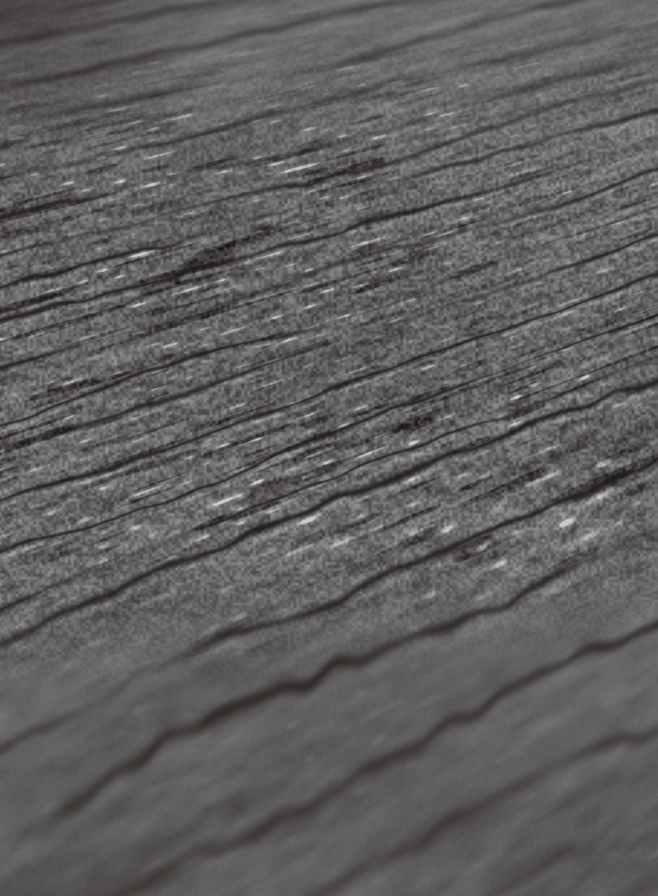
Give the GLSL for this texture, as a WebGL 2 fragment shader.

```glsl
#version 300 es
precision highp float;
// Dark grey brushed wood seen at a slant, grooves fanning out, with a shallow band of focus.

uniform vec2 u_resolution;
out vec4 fragColor;

const float FAR_DENSITY = 14.0;   // grooves added per unit away from the viewer
const float NEAR_DENSITY = 8.0;   // grooves per unit close to the viewer
const float BEND_AT = 0.3;
const float BEND_SIZE = 0.06;

float hash(vec2 p) {
    vec3 q = fract(vec3(p.xyx) * 0.1031);
    q += dot(q, q.yzx + 33.33);
    return fract((q.x + q.y) * q.z);
}

float noise(vec2 p) {
    vec2 i = floor(p), f = fract(p);
    f = f * f * (3.0 - 2.0 * f);
    float low = mix(hash(i), hash(i + vec2(1, 0)), f.x);
    float high = mix(hash(i + vec2(0, 1)), hash(i + vec2(1, 1)), f.x);
    return mix(low, high, f.y);
}

// Height at which the fibre through p meets the left edge
float fibreHeight(vec2 p) {
    return (p.y - 0.48 * p.x) / (1.0 - 0.3 * p.x);
}

// Groove count up to a fibre, and its derivative
float grooveCoord(float h) {
    return NEAR_DENSITY * h + FAR_DENSITY * BEND_SIZE * log(1.0 + exp((h - BEND_AT) / BEND_SIZE));
}

float grooveDensity(float h) {
    return NEAR_DENSITY + FAR_DENSITY / (1.0 + exp((BEND_AT - h) / BEND_SIZE));
}

// Blur radius, smallest in the middle band
float defocus(vec2 p) {
    float f = p.y - 0.08 * p.x;
    return 0.0008 + 0.009 * smoothstep(0.43, 0.0, f) + 0.0042 * smoothstep(0.66, 1.0, f);
}

// Darkness of wandering, uneven grooves; s = (along, across)
float grooves(vec2 s, float density, float blur) {
    float ink = 0.0;
    for (int k = -1; k <= 1; k++) {
        float id = floor(s.y) + float(k);
        float chance = hash(vec2(id, 17.0));
        float wander = 0.4 * (noise(vec2(s.x * 5.0, id * 7.3)) - 0.5)
                     + 0.13 * (noise(vec2(s.x * 32.0, id * 5.1)) - 0.5);
        float centre = id + 0.5 + 0.55 * (chance - 0.5) + wander;
        float width = 0.055 / density * (0.6 + 0.6 * chance)
                    * (0.5 + noise(vec2(s.x * 24.0, id * 9.7)));
        float strength = mix(0.3, 1.0, smoothstep(0.2, 0.55, noise(vec2(s.x * 7.0, id * 3.7))));
        float d = (s.y - centre) / density;
        float spread = sqrt(width * width + blur * blur);
        ink = max(ink, strength * width / spread * exp(-d * d / (spread * spread)));
    }
    return ink;
}

// Slope of small raised flecks drawn out along the fibre
float fleckSlope(vec2 s) {
    vec2 q = s * vec2(52.0, 7.0);
    return noise(q) - noise(q + vec2(0.1, 0.6));
}

// Broad light: darker near the viewer and in the far left corner
float ambient(vec2 p) {
    float light = mix(0.355, 0.4, smoothstep(0.0, 0.5, p.y));
    light += 0.035 * smoothstep(0.55, 0.95, p.y + 0.25 * p.x - 0.1);
    light -= 0.13 * smoothstep(0.28, 0.0, length(p - vec2(0.0, 1.03)));
    return light + 0.04 * (noise(p * vec2(3.0, 5.0)) - 0.5);
}

void main() {
    vec2 p = gl_FragCoord.xy / u_resolution.y;
    float h = fibreHeight(p);
    float density = grooveDensity(h) / (1.0 - 0.3 * p.x);
    vec2 s = vec2(p.x, grooveCoord(h));
    float blur = defocus(p);
    float sharp = 1.0 - smoothstep(0.001, 0.0055, blur);

    // Soft streaks, visible at every depth
    float tone = ambient(p);
    tone += 0.075 * (noise(s * vec2(8.0, 4.0)) - 0.5);
    tone += 0.06 * (noise(s * vec2(38.0, 8.0) + 40.0) - 0.5);

    // Flecks, short scratches and fine grain, visible in focus
    float patchiness = mix(0.45, 1.0, smoothstep(0.3, 0.7, noise(s * vec2(5.0, 0.8) + 9.0)));
    float slope = fleckSlope(s);
    float detail = 0.14 * slope + 0.28 * smoothstep(0.3, 0.65, slope);
    detail -= 0.16 * smoothstep(0.66, 0.85, noise(s * vec2(17.0, 8.5) + 71.0));
    float grain = 0.21 * (noise(p * 310.0) - 0.5) + 0.09 * (noise(p * 170.0 + 5.0) - 0.5);
    tone += detail * patchiness * mix(0.12, 1.0, sharp) + grain * mix(0.1, 1.0, sharp);

    // Grooves with a glinting lower lip
    float ink = grooves(s, density, blur);
    float lip = grooves(s + vec2(0.0, 0.15), density, blur);
    tone += 0.17 * lip * (1.0 - ink) * sharp * noise(p * vec2(90.0, 160.0));
    tone = mix(tone, 0.11, 0.88 * ink);

    // Shadows lean warm, lights stay neutral
    vec3 tint = mix(vec3(1.06, 0.99, 0.95), vec3(1.0, 0.99, 1.0), smoothstep(0.12, 0.45, tone));
    fragColor = vec4(clamp(tone, 0.05, 0.8) * tint, 1.0);
}
```
